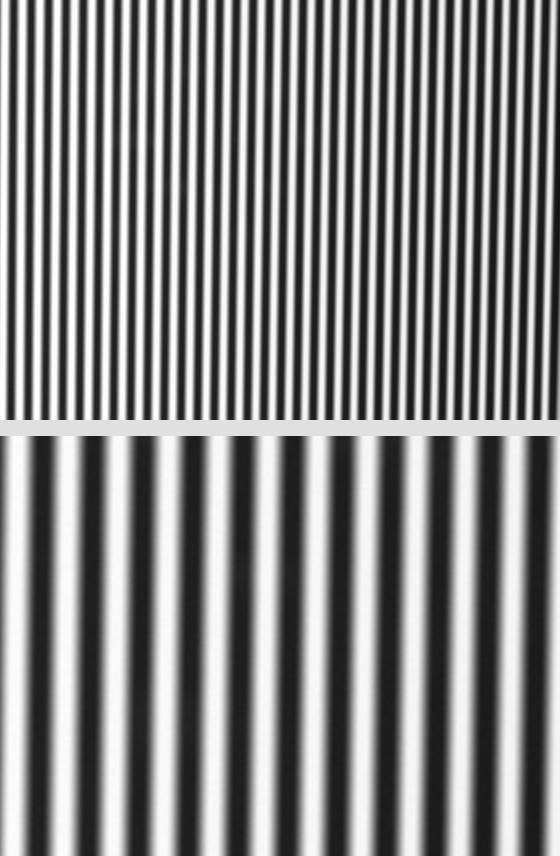
Top: the whole. Bottom: its middle third, enlarged.
This pattern is drawn by a WebGL 2 fragment shader. Its source:

```glsl
#version 300 es
precision highp float;
// Soft black and white stripes, slightly tilted and crowding to the right.
// A warped coordinate counts the stripes; a smooth ramp shades each one,
// with uneven light, faint smudges and fine grain on top.

uniform vec2 u_resolution;
out vec4 outColor;

// Layout, as fractions of the canvas
const float FIRST_STRIPE = 0.0247;   // centre of the first dark stripe, top edge
const float PERIOD       = 0.03125;  // stripe spacing at the left
const float CROWDING     = 0.00172;  // tightening of the spacing to the right
const float LEAN_LEFT    = 0.0052;   // sideways drift from top to bottom
const float LEAN_RIGHT   = 0.0169;

// Profile: 0 is the middle of a dark stripe, 1 the middle of a light one
const float EDGE_LEFT  = 0.49;
const float EDGE_RIGHT = 0.56;
const float SOFTNESS   = 0.36;

// Tones, left and right
const float DARK_LEFT   = 0.135;
const float DARK_RIGHT  = 0.100;
const float LIGHT_LEFT  = 1.00;
const float LIGHT_RIGHT = 0.94;

const float SMUDGE_AMOUNT = 0.035;
const float GRAIN_AMOUNT  = 0.012;
const float GRAIN_CELLS   = 384.0;

float hash(vec2 p) {
    vec3 q = fract(vec3(p.xyx) * 0.1031);
    q += dot(q, q.yzx + 33.33);
    return fract((q.x + q.y) * q.z);
}

float valueNoise(vec2 p) {
    vec2 cell = floor(p);
    vec2 f = fract(p);
    f = f * f * (3.0 - 2.0 * f);
    float low  = mix(hash(cell), hash(cell + vec2(1.0, 0.0)), f.x);
    float high = mix(hash(cell + vec2(0.0, 1.0)), hash(cell + 1.0), f.x);
    return mix(low, high, f.y);
}

// Stripe number at a point; whole values are dark stripe centres
float stripeCoordinate(vec2 uv) {
    float lean = mix(LEAN_LEFT, LEAN_RIGHT, uv.x) * (1.0 - uv.y);
    float d = (uv.x + lean - FIRST_STRIPE) / PERIOD;
    return d + CROWDING * d * d;
}

void main() {
    vec2 uv = gl_FragCoord.xy / u_resolution;
    vec2 p = gl_FragCoord.xy / u_resolution.y;

    // Stripe profile
    float stripe = stripeCoordinate(uv);
    float fromDark = 2.0 * abs(fract(stripe + 0.5) - 0.5);
    float shade = smoothstep(0.0, 1.0, uv.x);
    float edge = mix(EDGE_LEFT, EDGE_RIGHT, shade);
    float soft = max(SOFTNESS, fwidth(stripe));
    float light = smoothstep(edge - soft, edge + soft, fromDark);

    // Uneven light from left to right
    float dark = mix(DARK_LEFT, DARK_RIGHT, shade);
    float bright = mix(LIGHT_LEFT, LIGHT_RIGHT, shade);
    float tone = mix(dark, bright, light);

    // Pale smudges on the dark parts, above the middle
    float smudge = smoothstep(0.55, 0.9, valueNoise(p * vec2(14.0, 18.0)));
    float patchArea = 1.0 - smoothstep(0.05, 0.35, distance(uv, vec2(0.37, 0.64)));
    tone += SMUDGE_AMOUNT * smudge * patchArea * (1.0 - light);

    // Grain and a dim right border
    tone += GRAIN_AMOUNT * (valueNoise(p * GRAIN_CELLS) - 0.5);
    tone *= 1.0 - 0.25 * smoothstep(0.985, 1.0, uv.x);

    outColor = vec4(vec3(clamp(tone, 0.0, 1.0)), 1.0);
}
```
